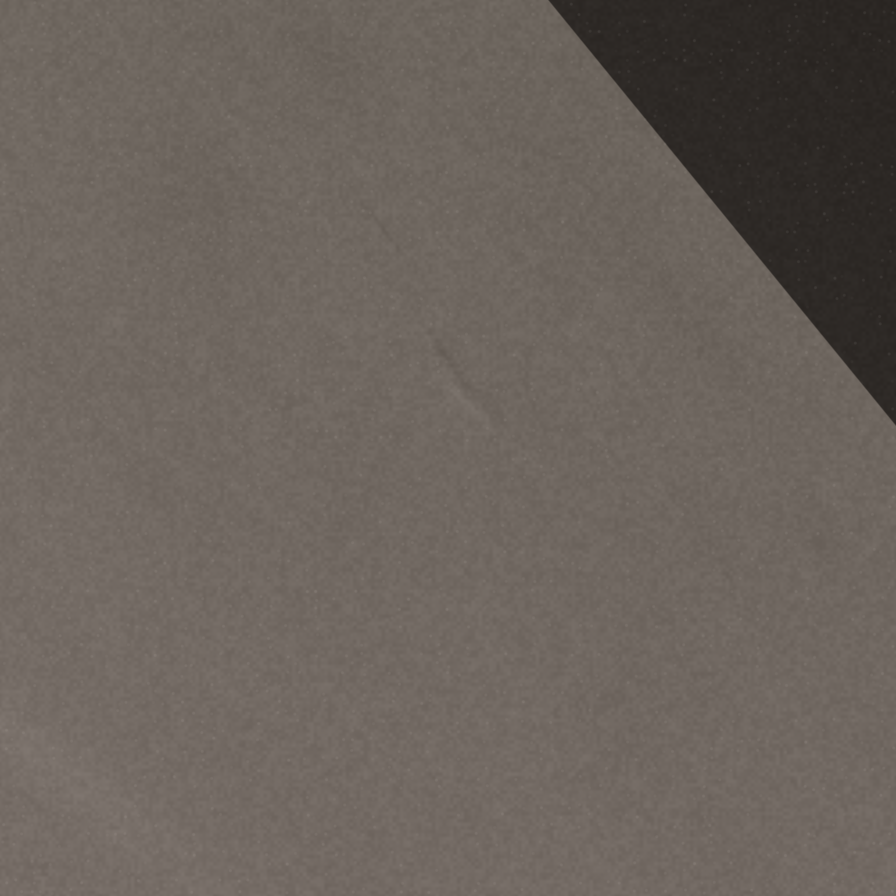
Write a WebGL 1 fragment shader that draws this texture.

```glsl
precision highp float;
// Brushed warm-grey plaster sheet with a diagonal cut over a dark speckled ground.
uniform vec2 u_resolution;

const vec3 SHEET_LIGHT = vec3(0.462, 0.427, 0.400);
const vec3 SHEET_SHADE = vec3(0.402, 0.373, 0.345);
const vec3 GROUND = vec3(0.178, 0.161, 0.148);
const vec2 CUT_POINT = vec2(0.612, 1.0);
const vec2 CUT_NORMAL = vec2(0.7745, 0.6326);
const vec2 STROKE_DIR = vec2(0.6326, -0.7745);
const float GRAIN_CELLS = 250.0;
const float GRAIN_AMOUNT = 0.036;
const float SPECK_CELLS = 95.0;
const float CLOUD_AMOUNT = 0.007;
const float STREAK_AMOUNT = 0.004;

vec2 hash2(vec2 p) {
  vec3 q = fract(p.xyx * vec3(0.1031, 0.1030, 0.0973));
  q += dot(q, q.yzx + 33.33);
  return fract((q.xx + q.yz) * q.zy);
}

// Smooth grain from hashed lattice values.
float grain(vec2 p) {
  vec2 i = floor(p);
  vec2 f = fract(p);
  f = f * f * (3.0 - 2.0 * f);
  float low = mix(hash2(i).x, hash2(i + vec2(1.0, 0.0)).x, f.x);
  float high = mix(hash2(i + vec2(0.0, 1.0)).x, hash2(i + 1.0).x, f.x);
  return mix(low, high, f.y) - 0.5;
}

// Cellular specks: one faint dot of random strength per cell.
float specks(vec2 p) {
  vec2 cell = floor(p);
  vec2 center = 0.25 + 0.5 * hash2(cell);
  float strength = smoothstep(0.65, 1.0, hash2(cell + 71.0).y);
  return strength * (1.0 - smoothstep(0.06, 0.24, length(fract(p) - center)));
}

// Layered, warped sines give soft irregular patches.
float clouds(vec2 p) {
  float sum = 0.0;
  float weight = 0.5;
  for (int i = 0; i < 5; i++) {
    p += 0.45 * sin(p.yx * 1.3 + vec2(1.7, 4.1));
    sum += weight * sin(p.x) * sin(p.y + 0.8);
    p = mat2(0.8, 0.6, -0.6, 0.8) * p * 1.83 + 2.3;
    weight *= 0.62;
  }
  return sum;
}

// Soft mark at center, stretched along direction dir.
float mark(vec2 uv, vec2 center, vec2 dir, vec2 size) {
  vec2 d = uv - center;
  vec2 local = vec2(dot(d, dir), dot(d, vec2(-dir.y, dir.x))) / size;
  return exp(-dot(local, local));
}

vec3 sheet(vec2 uv) {
  vec2 stroke = vec2(dot(uv, STROKE_DIR), dot(uv, CUT_NORMAL));

  // Broad light falling from the lower left.
  float light = 0.60 - 0.34 * (uv.x - 0.5) - 0.42 * (uv.y - 0.5);
  vec3 color = mix(SHEET_SHADE, SHEET_LIGHT, light);
  color += vec3(0.003, -0.001, 0.003) * (0.5 - uv.y);

  float tone = CLOUD_AMOUNT * clouds(stroke * vec2(7.0, 13.0));
  float patchy = 0.5 + 0.5 * sin(stroke.x * 11.0 + 3.0 * sin(stroke.y * 9.0));
  tone += STREAK_AMOUNT * patchy * clouds(stroke * vec2(9.0, 75.0) + 4.0);

  // Rubbed dark patches and pale sweeps.
  tone -= 0.016 * mark(uv, vec2(0.365, 0.935), STROKE_DIR, vec2(0.06, 0.025));
  tone -= 0.012 * mark(uv, vec2(0.23, 0.77), STROKE_DIR, vec2(0.09, 0.06));
  tone -= 0.012 * mark(uv, vec2(0.78, 0.63), STROKE_DIR, vec2(0.11, 0.03));
  tone -= 0.012 * mark(uv, vec2(0.93, 0.39), STROKE_DIR, vec2(0.05, 0.025));
  tone += 0.010 * mark(uv, vec2(0.88, 0.22), STROKE_DIR, vec2(0.18, 0.02));
  tone += 0.022 * mark(uv, vec2(0.05, 0.15), vec2(0.78, -0.626), vec2(0.20, 0.035));

  // Fine scratch and the central paired crease.
  tone -= 0.020 * mark(uv, vec2(0.425, 0.748), STROKE_DIR, vec2(0.045, 0.003));
  tone -= 0.032 * mark(uv, vec2(0.495, 0.606), STROKE_DIR, vec2(0.028, 0.004));
  tone += 0.026 * mark(uv, vec2(0.475, 0.626), STROKE_DIR, vec2(0.014, 0.004));
  tone += 0.034 * mark(uv, vec2(0.513, 0.556), vec2(0.72, -0.694), vec2(0.042, 0.007));
  tone -= 0.016 * mark(uv, vec2(0.520, 0.572), STROKE_DIR, vec2(0.04, 0.006));

  return color + tone;
}

void main() {
  vec2 uv = gl_FragCoord.xy / u_resolution;
  float pixel = 1.0 / min(u_resolution.x, u_resolution.y);
  float cutDistance = dot(uv - CUT_POINT, CUT_NORMAL);
  float ground = smoothstep(-pixel, pixel, cutDistance);

  vec3 groundColor = GROUND - 0.012 * smoothstep(0.0, 0.3, cutDistance);
  vec3 color = mix(sheet(uv), groundColor, ground);

  float fine = grain(uv * GRAIN_CELLS) + 0.5 * grain(uv * GRAIN_CELLS * 0.47 + 19.0);
  color += fine * GRAIN_AMOUNT * mix(1.0, 0.6, ground);
  color += specks(uv * SPECK_CELLS) * mix(0.035, 0.055, ground);

  gl_FragColor = vec4(color, 1.0);
}
```
